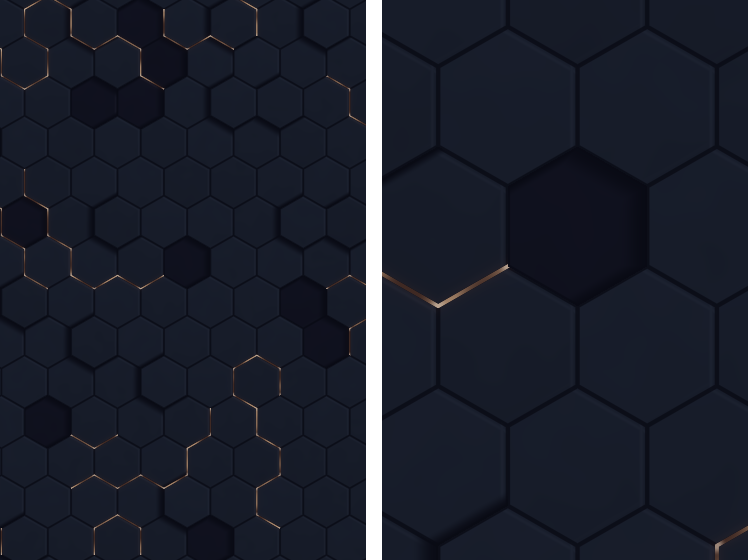
Left, the full canvas; right, a detail of the centre.
Give the GLSL for this pattern, as a WebGL 1 fragment shader.

```glsl
precision highp float;

uniform vec2 u_resolution;

// Layout, in units of one hexagon width
const vec2 HEXES_PER_WIDTH = vec2(7.88, 7.94);
const vec2 FIRST_CENTER = vec2(0.03, 0.49);
const vec2 LATTICE = vec2(1.0, 1.7320508);
const float HALF_SIDE = 0.288675;

// Relief
const float GROOVE = 0.014;
const float GROOVE_DEPTH = 0.80;
const float SHADOW_REACH = 0.20;
const float SUNKEN_SHARE = 0.08;
const float RAISED_SHARE = 0.10;
const vec2 LIGHT = vec2(0.92, -0.39);

// Glowing seams
const float SEAM = 0.014;
const float CHAIN_SCALE = 0.57;
const float MASK_SCALE = 0.43;
const float MASK_LEVEL = 0.11;

// Colours
const vec3 FACE = vec3(0.089, 0.109, 0.160);
const vec3 SUNKEN = vec3(0.060, 0.066, 0.116);
const vec3 SHADOW = vec3(0.034, 0.040, 0.078);
const vec3 RIM = vec3(0.020, 0.021, 0.024);
const vec3 COPPER = vec3(0.33, 0.21, 0.16);
const vec3 GOLD = vec3(0.66, 0.53, 0.42);
const vec3 PALE = vec3(0.80, 0.74, 0.68);
const vec3 GLOW = vec3(0.055, 0.022, 0.005);

float hash(vec2 p) {
  vec3 q = fract(vec3(p.xyx) * vec3(0.1031, 0.1030, 0.0973));
  q += dot(q, q.yzx + 33.33);
  return fract((q.x + q.y) * q.z);
}

float gradientDot(vec2 corner, vec2 p) {
  float angle = 6.2831853 * hash(corner + 57.0);
  return dot(vec2(cos(angle), sin(angle)), p - corner);
}

float gradientNoise(vec2 p) {
  vec2 i = floor(p);
  vec2 f = p - i;
  vec2 w = f * f * f * (f * (f * 6.0 - 15.0) + 10.0);
  float top = mix(gradientDot(i, p), gradientDot(i + vec2(1.0, 0.0), p), w.x);
  float low = mix(gradientDot(i + vec2(0.0, 1.0), p), gradientDot(i + 1.0, p), w.x);
  return mix(top, low, w.y);
}

// Center of the nearest hexagon, in lattice steps
vec2 nearestCell(vec2 p) {
  vec2 a = floor(p / LATTICE + 0.5);
  vec2 b = floor(p / LATTICE) + 0.5;
  vec2 da = p - a * LATTICE;
  vec2 db = p - b * LATTICE;
  return dot(da, da) < dot(db, db) ? a : b;
}

// Integer key of a cell, stable for hashing
vec2 cellKey(vec2 cell) {
  return floor(cell * 2.0 + 0.5);
}

// -1 sunken, 0 level, 1 raised
float cellHeight(vec2 key) {
  float h = hash(key + 21.0);
  return step(1.0 - RAISED_SHARE, h) - step(h, SUNKEN_SHARE);
}

// Seams follow borders between two noise regions, broken up by a mask
float seamLit(vec2 keyA, vec2 keyB) {
  vec2 a = keyA * LATTICE * 0.5;
  vec2 b = keyB * LATTICE * 0.5;
  float sideA = step(0.0, gradientNoise(a * CHAIN_SCALE + 3.7));
  float sideB = step(0.0, gradientNoise(b * CHAIN_SCALE + 3.7));
  float mask = gradientNoise((a + b) * 0.5 * MASK_SCALE + 18.3);
  return abs(sideA - sideB) * step(MASK_LEVEL, mask);
}

void main() {
  vec2 fromTop = vec2(gl_FragCoord.x, u_resolution.y - gl_FragCoord.y);
  vec2 p = fromTop * HEXES_PER_WIDTH / u_resolution.x - FIRST_CENTER;
  float px = HEXES_PER_WIDTH.x / u_resolution.x;

  vec2 cell = nearestCell(p);
  vec2 key = cellKey(cell);
  vec2 local = p - cell * LATTICE;
  float height = cellHeight(key);

  float edge = 1.0;
  float shade = 0.0;
  float rim = 0.0;
  float seam = 0.0;
  float glow = 0.0;
  float tip = 0.0;

  for (int k = 0; k < 6; k++) {
    float angle = float(k) * 1.0471976;
    vec2 dir = vec2(cos(angle), sin(angle));
    vec2 otherKey = cellKey(cell + dir / LATTICE);
    float e = 0.5 - dot(local, dir);
    float along = abs(dot(local, vec2(-dir.y, dir.x)));
    float facing = dot(dir, LIGHT);
    edge = min(edge, e);

    // Soft shadow dropped by a higher neighbour
    float drop = max(cellHeight(otherKey) - height, 0.0);
    float reach = SHADOW_REACH * min(drop, 1.3) * clamp(0.45 + 0.65 * facing, 0.0, 1.0);
    shade = max(shade, step(0.001, reach) * (1.0 - smoothstep(0.1 * reach, reach + 0.001, e)));

    // Faint bevel on the side facing the light
    float bevel = 1.0 - smoothstep(0.0, GROOVE + px, abs(e - 3.0 * GROOVE));
    rim = max(rim, bevel * max(facing, 0.0));

    // Seam with bright ends
    float lit = seamLit(key, otherKey);
    float d = length(vec2(e, max(along - HALF_SIDE, 0.0)));
    float end = length(vec2(e, along - HALF_SIDE));
    seam = max(seam, lit * (1.0 - smoothstep(SEAM - 0.5 * px, SEAM + 0.5 * px, d)));
    glow = max(glow, lit * exp(-d * 28.0));
    tip = max(tip, lit * (1.0 - smoothstep(0.01, 0.08, end)));
  }

  // Face with slight tone changes
  float tone = 1.0 + 0.06 * (hash(key + 5.0) - 0.5) - 0.05 * local.y;
  tone += 0.03 * gradientNoise(p * 3.1);
  vec3 color = mix(FACE, SUNKEN, step(height, -0.5)) * tone;
  color += RIM * rim * (1.0 - shade);
  color = mix(color, SHADOW, 0.9 * shade);

  // Soft groove between the cells
  float groove = 1.0 - smoothstep(GROOVE - 0.5 * px, GROOVE + px, edge);
  color = mix(color, SHADOW, GROOVE_DEPTH * groove);

  // Metal light in the seams
  float sheen = smoothstep(-0.25, 0.4, gradientNoise(p * 2.3 + 9.1));
  vec3 metal = mix(mix(COPPER, GOLD, sheen), PALE, 0.6 * tip);
  color += GLOW * glow;
  color = mix(color, metal, seam * (0.65 + 0.35 * max(sheen, tip)));

  gl_FragColor = vec4(color, 1.0);
}
```
